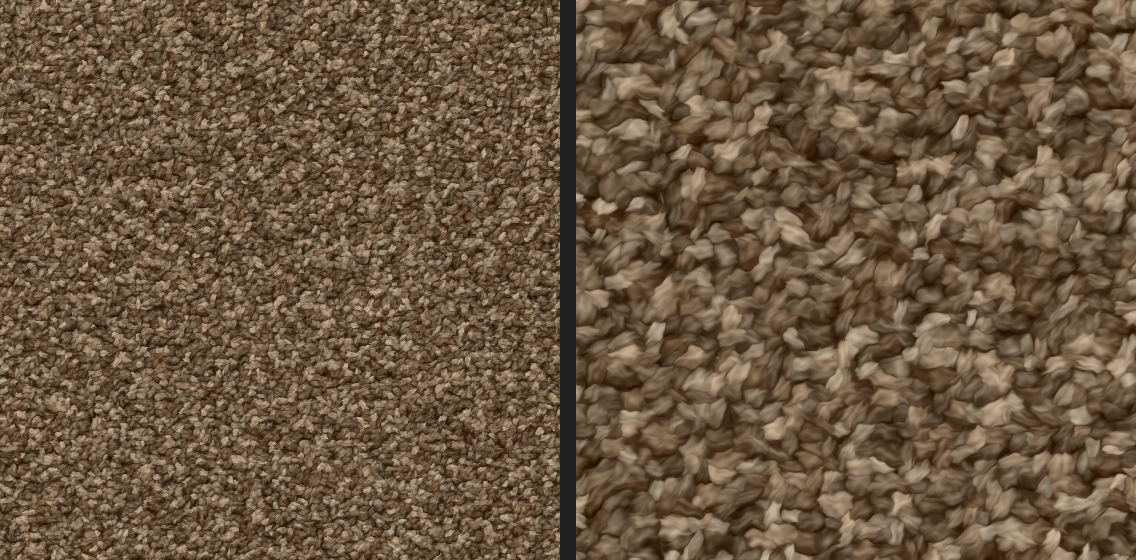
Left: the whole. Right: its middle third, enlarged.
Write a WebGL 1 fragment shader that draws this texture.

```glsl
precision highp float;

uniform vec2 u_resolution;

const vec3 SHADOW_BROWN = vec3(0.24, 0.16, 0.08);
const vec3 PALE_TAN = vec3(0.70, 0.62, 0.52);
const vec3 WARM_SHIFT = vec3(0.025, -0.005, -0.02);
const float TUFTS_ACROSS = 94.0;
const float PILE_ANGLE = 0.4;

vec2 hash2(vec2 p) {
    vec2 q = vec2(dot(p, vec2(127.1, 311.7)), dot(p, vec2(269.5, 183.3)));
    return fract(sin(q) * 43758.547);
}

mat2 rotation(float angle) {
    float c = cos(angle), s = sin(angle);
    return mat2(c, -s, s, c);
}

float cornerSlope(vec2 cell, vec2 corner, vec2 f) {
    float angle = 6.2832 * hash2(cell + corner).x;
    return dot(vec2(cos(angle), sin(angle)), f - corner);
}

float gradientNoise(vec2 p) {
    vec2 cell = floor(p);
    vec2 f = fract(p);
    vec2 u = f * f * f * (f * (f * 6.0 - 15.0) + 10.0);
    float low = mix(cornerSlope(cell, vec2(0.0, 0.0), f),
                    cornerSlope(cell, vec2(1.0, 0.0), f), u.x);
    float high = mix(cornerSlope(cell, vec2(0.0, 1.0), f),
                     cornerSlope(cell, vec2(1.0, 1.0), f), u.x);
    return mix(low, high, u.y);
}

vec2 warp(vec2 p) {
    return vec2(gradientNoise(p), gradientNoise(p + 71.7));
}

// Tone and warmth of one tuft, with its blending weight in z
vec3 tuft(vec2 p, vec2 cell) {
    vec2 jitter = hash2(cell);
    vec2 dye = hash2(cell + 57.3);
    vec2 form = hash2(cell + 113.9);

    vec2 offset = p - cell - mix(vec2(0.05), vec2(0.95), jitter);
    float angle = PILE_ANGLE + (form.x - 0.5) * 1.9;
    vec2 along = rotation(angle) * offset;
    vec2 halfSize = vec2(0.82, 0.52) * mix(0.85, 1.15, dye.y);
    float d = length(along / halfSize);

    // Strands run lengthwise and fray the rim
    float strand = gradientNoise(along * vec2(1.3, 3.6) + cell * 7.3);
    float frayed = d + 0.45 * strand;

    float tone = 0.33 + 0.72 * pow(dye.x, 1.7) - 0.38 * strand;
    tone += 0.26 * dot(offset, vec2(-0.3, 0.95)) - 0.36 * min(d * d, 1.5);
    tone -= 0.2 * smoothstep(0.8, 1.3, frayed);

    float weight = exp(-11.0 * (frayed - 0.5 * form.y));
    return vec3(tone, dye.y - 0.5, weight);
}

// Overlapping tufts, the tallest and nearest showing on top
vec2 pile(vec2 p) {
    vec2 home = floor(p);
    vec2 total = vec2(0.0);
    float weights = 0.0;
    for (int y = -1; y <= 1; y++) {
        for (int x = -1; x <= 1; x++) {
            vec3 t = tuft(p, home + vec2(float(x), float(y)));
            total += t.xy * t.z;
            weights += t.z;
        }
    }
    return total / weights;
}

// Broad wear, horizontal rows and small clumps
float unevenness(vec2 uv) {
    return 0.06 * gradientNoise(uv * 4.0 + 3.7)
         + 0.05 * gradientNoise(uv * vec2(7.0, 32.0) + 11.3)
         + 0.05 * gradientNoise(uv * 24.0 + 29.1);
}

// Light bounced between the yarns lifts the deepest gaps
float liftShadows(float tone) {
    const float KNEE = 0.14;
    return max(tone, KNEE) + 0.5 * min(tone - KNEE, 0.0);
}

void main() {
    vec2 uv = gl_FragCoord.xy / min(u_resolution.x, u_resolution.y);
    vec2 p = uv * TUFTS_ACROSS;

    vec2 yarn = pile(p + 0.6 * warp(p * 0.35) + 0.25 * warp(p * 1.5 + 19.1));
    float grain = gradientNoise(rotation(PILE_ANGLE) * p * vec2(1.6, 2.6));
    float tone = liftShadows(yarn.x + 0.22 * grain + unevenness(uv));

    vec3 color = mix(SHADOW_BROWN, PALE_TAN, clamp(tone, -0.2, 1.15));
    color += WARM_SHIFT * yarn.y;
    gl_FragColor = vec4(clamp(color, 0.0, 1.0), 1.0);
}
```
